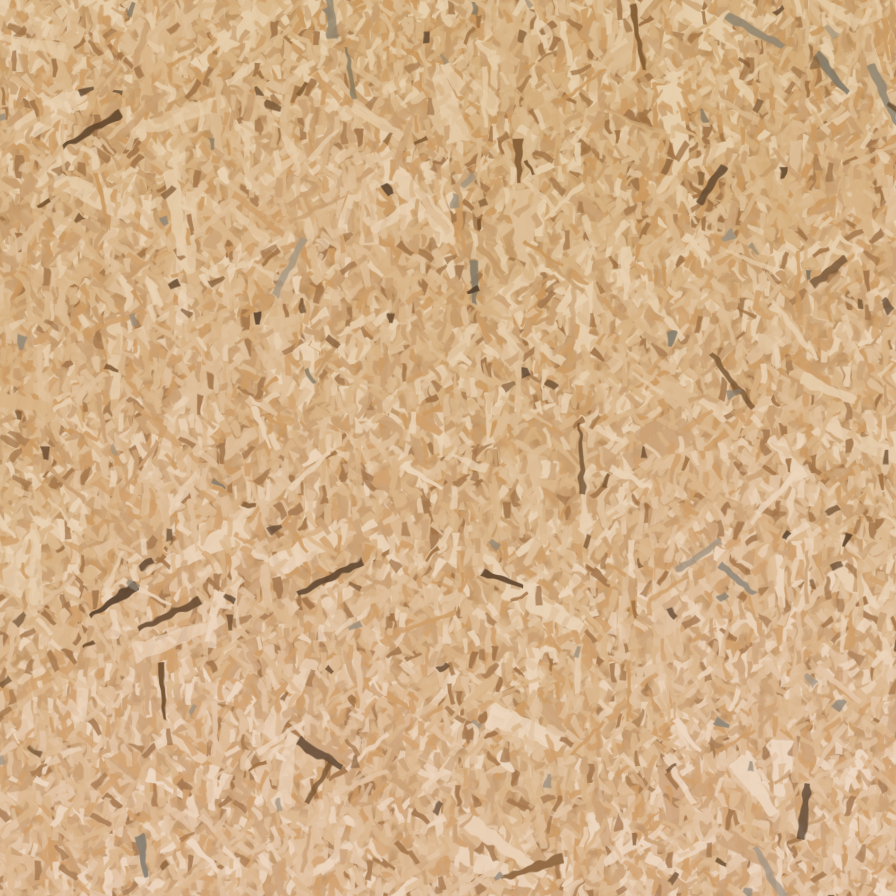
This texture is drawn by a WebGL 2 fragment shader. Its source:

```glsl
#version 300 es
precision highp float;

uniform vec2 u_resolution;
out vec4 outColor;

// Integer hash: three values from 0 to 1 for a cell and a seed
vec3 hash3(vec2 cell, int seed) {
    uvec3 v = uvec3(ivec3(ivec2(cell), seed) + 4096);
    v = v * 1664525u + 1013904223u;
    v.x += v.y * v.z; v.y += v.z * v.x; v.z += v.x * v.y;
    v ^= v >> 16u;
    v.x += v.y * v.z; v.y += v.z * v.x; v.z += v.x * v.y;
    return vec3(v >> 8u) / 16777216.0;
}

vec3 valueNoise(vec2 p, int seed) {
    vec2 i = floor(p), f = fract(p);
    f = f * f * (3.0 - 2.0 * f);
    return mix(mix(hash3(i, seed), hash3(i + vec2(1, 0), seed), f.x),
               mix(hash3(i + vec2(0, 1), seed), hash3(i + 1.0, seed), f.x), f.y);
}

// Wood tones ordered from dark to pale
vec3 woodTone(float t) {
    if (t < 0.05) return vec3(0.64, 0.46, 0.29);
    if (t < 0.19) return vec3(0.81, 0.62, 0.41);
    if (t < 0.34) return vec3(0.79, 0.63, 0.46);
    if (t < 0.58) return vec3(0.85, 0.71, 0.54);
    if (t < 0.83) return vec3(0.87, 0.75, 0.61);
    return vec3(0.91, 0.82, 0.71);
}

// Brown bark, or grey weathered wood for high values
vec3 barkTone(float t) {
    return t < 0.6 ? mix(vec3(0.34, 0.25, 0.17), vec3(0.56, 0.40, 0.24), t / 0.6)
                   : mix(vec3(0.50, 0.47, 0.41), vec3(0.66, 0.60, 0.52), t * 2.5 - 1.5);
}

// One layer of chips; size is half width and half length on the canvas
void scatter(inout vec3 color, vec2 p, float cells, vec2 size, float spread,
             float density, float paleness, bool bark, int seed) {
    vec2 q = p * cells + 0.37 * float(seed);
    vec2 home = floor(q - 0.5);
    float soft = max(0.0012, 0.8 / u_resolution.y);
    for (int k = 0; k < 4; k++) {
        vec2 cell = home + vec2(k & 1, k >> 1);
        vec3 place = hash3(cell, seed);
        vec3 look = fract(place * 4096.0);
        vec2 d = (q - cell - 0.15 - 0.7 * place.xy) / cells;
        if (look.y > density || dot(d, d) > 1.2 * dot(size, size)) continue;

        // Turn into the frame of the chip, long axis near upright
        float lean = 2.0 * place.z - 1.0;
        vec2 axis = normalize(vec2(lean * abs(lean) * spread, 1.0));
        d = vec2(d.x * axis.y - d.y * axis.x, dot(d, axis));

        // Tapered box with slightly rounded corners
        vec2 extent = size * (0.55 + 0.45 * vec2(look.z, look.y / density));
        extent.x *= 1.0 + (look.x - 0.5) * d.y / extent.y;
        float corner = 0.3 * extent.x;
        vec2 e = abs(d) - extent + corner;
        float dist = length(max(e, 0.0)) + min(max(e.x, e.y), 0.0) - corner;
        if (dist > soft) continue;

        // Tone with a little hue shift
        float pick = fract(look.x * 16.0);
        vec3 tone = bark ? barkTone(pick) : woodTone(pick + paleness);
        tone += (look.z - 0.5) * vec3(0.02, 0.035, 0.06);
        float cover = 1.0 - smoothstep(-soft, soft, dist);
        color = mix(color, tone, cover * (0.7 + 0.25 * look.x));
    }
}

void main() {
    vec2 p = gl_FragCoord.xy / u_resolution.y;

    // Mottled ground, and a small warp for ragged edges
    vec3 mottle = valueNoise(p * 105.0, 1);
    vec2 w = p + 0.0042 * (mottle.xy - 0.5);
    vec3 color = mix(vec3(0.73, 0.56, 0.38), vec3(0.87, 0.74, 0.58), mottle.z);

    // Fine bed, medium flakes and broad chips
    for (int i = 0; i < 4; i++)
        scatter(color, w, 46.0, vec2(0.0048, 0.0140), 1.9, 0.95, 0.0, false, 10 + i);
    for (int i = 0; i < 2; i++)
        scatter(color, w, 20.0, vec2(0.0058, 0.0320), 1.9, 0.75, 0.10, false, 20 + i);
    scatter(color, w, 11.0, vec2(0.0125, 0.0560), 3.0, 0.40, 0.25, false, 30);

    // Fine grains, thin splinters and a few broad chips lying on top
    for (int i = 0; i < 2; i++)
        scatter(color, w, 50.0, vec2(0.0037, 0.0125), 2.2, 0.75, -0.04, false, 40 + i);
    scatter(color, w, 17.0, vec2(0.0034, 0.0370), 2.8, 0.60, 0.05, false, 50);
    scatter(color, w, 11.0, vec2(0.0100, 0.0550), 5.0, 0.15, 0.20, false, 60);

    // Dark slivers and specks of bark
    scatter(color, w, 15.0, vec2(0.0046, 0.0400), 3.0, 0.11, 0.0, true, 70);
    scatter(color, w, 32.0, vec2(0.0038, 0.0090), 3.0, 0.10, 0.0, true, 80);

    // Broad drift: warmer towards the top, paler below
    float drift = clamp(p.y + 0.5 * (valueNoise(p * 5.0, 90).x - 0.5), 0.0, 1.0);
    color *= mix(vec3(1.02, 1.02, 1.05), vec3(0.99, 0.98, 0.93), drift);
    outColor = vec4(clamp(color, 0.0, 1.0), 1.0);
}
```
